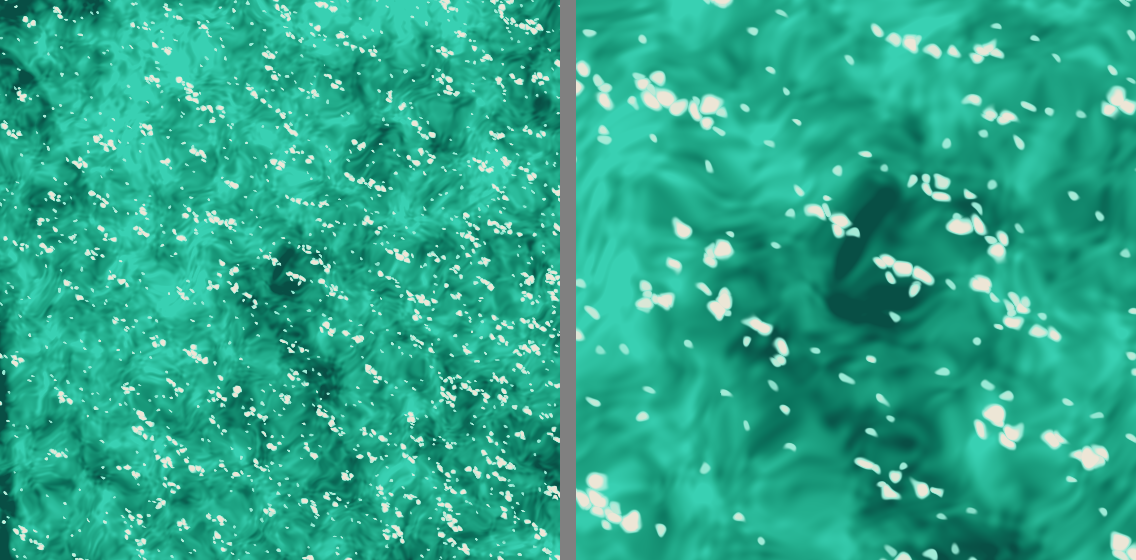
Left: the whole. Right: its middle third, enlarged.
Write a three.js fragment shader that draws this texture.

```glsl
// Shallow turquoise sea seen from above, with dark reef along the left side.
// Warped value noise sets the water tone; hashed cells scatter sun glints,
// as chains of small grains drifting down to the right plus fine sparkles.

varying vec2 vUv;

const vec3 REEF   = vec3(0.03, 0.31, 0.27);
const vec3 DARK   = vec3(0.04, 0.46, 0.37);
const vec3 DEEP   = vec3(0.09, 0.59, 0.47);
const vec3 MID    = vec3(0.14, 0.69, 0.56);
const vec3 LIGHT  = vec3(0.21, 0.80, 0.68);
const vec3 SPARK  = vec3(0.60, 0.92, 0.84);
const vec3 GLARE  = vec3(0.93, 0.90, 0.84);

const float MEAN_TONE     = 1.65;   // 0 dark, 1 deep, 2 mid, 3 light
const vec2  DRIFT         = vec2(0.83, -0.56);
const float CHAIN_CELLS   = 20.0;
const float SPARKLE_CELLS = 58.0;
const int   CHAIN_GRAINS  = 6;
const vec2  CHAIN_SPREAD  = vec2(0.038, 0.015);
const float GLINT_WARP    = 0.005;

vec3 hash3(vec3 p) {
  p = fract(p * vec3(0.1031, 0.1030, 0.0973));
  p += dot(p, p.yxz + 33.33);
  return fract((p.xxy + p.yxx) * p.zyx);
}

// Value noise centred on zero.
float noise(vec2 p, float seed) {
  vec2 i = floor(p), f = fract(p);
  f = f * f * (3.0 - 2.0 * f);
  float a = hash3(vec3(i, seed)).x;
  float b = hash3(vec3(i + vec2(1.0, 0.0), seed)).x;
  float c = hash3(vec3(i + vec2(0.0, 1.0), seed)).x;
  float d = hash3(vec3(i + 1.0, seed)).x;
  return mix(mix(a, b, f.x), mix(c, d, f.x), f.y) - 0.5;
}

vec2 noise2(vec2 p, float seed) {
  return vec2(noise(p, seed), noise(p, seed + 7.0));
}

float blob(vec2 p, vec2 centre, vec2 size) {
  vec2 q = (p - centre) / size;
  return exp(-dot(q, q));
}

// Mottled water: broad shoals, then ever finer ripples on turned axes.
float waterTone(vec2 p) {
  vec2 q = p + 0.035 * noise2(p * 16.0, 3.0) + 0.012 * noise2(p * 45.0, 5.0);
  float tone = MEAN_TONE + 1.5 * noise(p * 4.0, 11.0);
  float freq = 10.0, amp = 2.2;
  mat2 turn = mat2(0.8, 0.6, -0.6, 0.8);
  for (int i = 0; i < 4; i++) {
    q = turn * q;
    tone += amp * noise(q * vec2(freq, freq * 1.3), 20.0 + float(i));
    freq *= 2.2;
    amp *= 0.9;
  }
  tone += 1.0 * blob(p, vec2(0.24, 0.84), vec2(0.17, 0.16));
  tone += 0.7 * blob(p, vec2(0.87, 0.67), vec2(0.12, 0.15));
  tone += 0.7 * blob(p, vec2(0.07, 0.28), vec2(0.07, 0.28));
  return tone - 0.4 * blob(p, vec2(0.75, 0.22), vec2(0.35, 0.18));
}

// Ragged wall, curved ledge and upper corner patch of the reef.
float reefMask(vec2 p) {
  p += 0.035 * noise2(p * 12.0, 31.0) + 0.015 * noise2(p * 40.0, 33.0);
  float wall = (1.0 - smoothstep(0.012, 0.032, p.x)) * (1.0 - smoothstep(0.40, 0.48, p.y));
  float arc = length(p - vec2(-0.05, 0.77)) - 0.14;
  float ledge = (1.0 - smoothstep(0.004, 0.018, abs(arc))) * smoothstep(0.67, 0.74, p.y);
  float shelf = 0.35 * (1.0 - smoothstep(-0.03, 0.01, arc));
  float corner = 0.75 * smoothstep(0.945, 0.98, p.y) * (1.0 - smoothstep(0.16, 0.23, p.x));
  return max(max(wall, 0.8 * ledge), max(shelf, corner));
}

vec3 waterColor(float tone) {
  vec3 c = mix(REEF, DARK, clamp(tone + 1.0, 0.0, 1.0));
  c = mix(c, DEEP, clamp(tone, 0.0, 1.0));
  c = mix(c, MID, clamp(tone - 1.0, 0.0, 1.0));
  return mix(c, LIGHT, clamp(tone - 2.0, 0.0, 1.15));
}

// Soft ellipse lying along the drift.
float grain(vec2 d, vec2 radii) {
  vec2 q = vec2(dot(d, DRIFT), dot(d, vec2(-DRIFT.y, DRIFT.x))) / radii;
  return 1.0 - smoothstep(0.5, 1.35, length(q));
}

float glints(vec2 p) {
  p += GLINT_WARP * noise2(p * 130.0, 41.0);
  float light = 0.0;
  for (int y = -1; y <= 1; y++) for (int x = -1; x <= 1; x++) {
    vec2 cell = floor(p * CHAIN_CELLS) + vec2(x, y);
    vec3 h = hash3(vec3(cell, 51.0));
    vec2 centre = (cell + h.xy) / CHAIN_CELLS;
    float density = 0.30 + 0.32 * smoothstep(0.0, 0.8, centre.x) + 0.5 * noise(centre * 6.0, 53.0);
    if (h.z < density) for (int k = 0; k < CHAIN_GRAINS; k++) {
      vec3 g = hash3(vec3(cell, 60.0 + float(k)));
      vec2 s = (g.xy - 0.5) * CHAIN_SPREAD;
      vec2 at = centre + DRIFT * s.x + vec2(-DRIFT.y, DRIFT.x) * s.y;
      vec2 radii = vec2(0.0055, 0.0038) * mix(0.6, 1.25, g.z);
      light = max(light, mix(0.7, 1.0, g.z) * grain(p - at, radii));
    }
    vec2 dot1 = floor(p * SPARKLE_CELLS) + vec2(x, y);
    vec3 f = hash3(vec3(dot1, 71.0));
    float show = step(f.z, 0.20 + 0.14 * p.x);
    light = max(light, show * mix(0.45, 0.8, fract(f.z * 37.0))
      * grain(p - (dot1 + f.xy) / SPARKLE_CELLS, vec2(0.0036, 0.0024)));
  }
  return light;
}

void main() {
  float tone = waterTone(vUv) - 2.3 * reefMask(vUv);
  vec3 color = waterColor(tone);
  float light = glints(vUv);
  color = mix(color, SPARK, smoothstep(0.0, 0.6, light));
  color = mix(color, GLARE, smoothstep(0.55, 0.95, light));
  gl_FragColor = vec4(color, 1.0);
}
```
